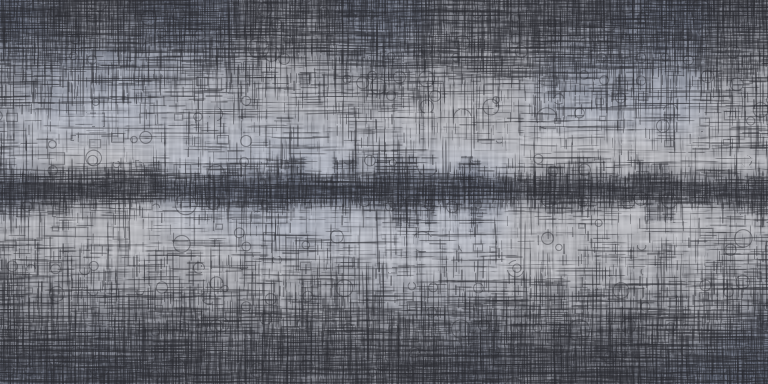
Give the GLSL for this background, as a Shadertoy shader.

```glsl
// Woven ink hatching: a dark ragged horizon between two pale misty bands
#define HORIZON 0.503
#define BAND_WIDTH 0.040
#define HATCH_LAYERS 6
#define STROKE_ALPHA 0.46
#define GRAIN 0.34
#define INK vec3(0.165, 0.168, 0.190)
#define PALE vec3(0.715, 0.718, 0.738)
#define SHADE vec3(0.425, 0.435, 0.470)

float hash(vec2 p) {
    vec3 q = fract(vec3(p.xyx) * 0.1031);
    q += dot(q, q.yzx + 33.33);
    return fract((q.x + q.y) * q.z);
}

float noise(vec2 p) {
    vec2 i = floor(p), f = fract(p);
    f = f * f * (3.0 - 2.0 * f);
    return mix(mix(hash(i), hash(i + vec2(1, 0)), f.x),
               mix(hash(i + vec2(0, 1)), hash(i + vec2(1, 1)), f.x), f.y);
}

// Ragged blocks above and below the horizon: centre, then half size
float towers(vec2 p) {
    vec4 blocks[9] = vec4[9](
        vec4(0.39, 0.55, 0.025, 0.030), vec4(0.77, 0.56, 0.025, 0.030),
        vec4(0.90, 0.56, 0.030, 0.030), vec4(1.03, 0.55, 0.055, 0.040),
        vec4(1.22, 0.56, 0.030, 0.030), vec4(1.70, 0.54, 0.040, 0.035),
        vec4(1.08, 0.45, 0.055, 0.038), vec4(1.24, 0.43, 0.016, 0.030),
        vec4(1.72, 0.45, 0.035, 0.030));
    float ragged = 0.55 + 0.6 * hash(vec2(floor(p.x * 65.0), 4.0));
    float mass = 0.0;
    for (int i = 0; i < 9; i++) {
        vec2 d = abs(p - blocks[i].xy) - blocks[i].zw * vec2(1.0, ragged);
        mass = max(mass, 1.0 - smoothstep(-0.006, 0.008, max(d.x, d.y)));
    }
    return mass;
}

// Darkness of the composition, 0 = mist, 1 = solid hatching
float darkness(vec2 p) {
    float top = pow(smoothstep(0.58, 1.0, p.y), 1.4) * 0.84;
    float bottom = pow(1.0 - smoothstep(0.02, 0.42, p.y), 1.4) * 0.90;
    float sway = 0.016 * (noise(vec2(p.x * 3.0, 7.0)) - 0.5);
    float width = BAND_WIDTH * (0.75 + 0.5 * noise(vec2(p.x * 14.0, 2.0)));
    float band = exp(-pow((p.y - HORIZON - sway) / width, 2.0));
    float sides = 0.14 * exp(-p.x * 7.0) + 0.06 * smoothstep(1.75, 2.0, p.x);
    float cloud = noise(p * vec2(5.0, 6.0)) - 0.5;
    float weave = noise(p * vec2(70.0, 9.0)) + noise(p * vec2(11.0, 65.0)) - 1.0;
    float d = max(max(top, bottom), band) + 0.34 * towers(p) * (1.0 - 0.6 * band);
    return clamp(d + sides + 0.20 * cloud + GRAIN * 0.6 * weave, 0.0, 1.0);
}

// Broken lines along x; cell holds stroke length and row spacing
float strokes(vec2 p, vec2 cell, float seed, float amount, float px) {
    p.y += 0.004 * (noise(p * vec2(9.0, 3.0) + seed) - 0.5);
    float row = floor(p.y / cell.y);
    p.x += cell.x * 7.0 * hash(vec2(row, seed));
    vec2 id = vec2(floor(p.x / cell.x), row) + seed * 17.0;
    vec2 f = fract(p / cell);
    float offset = abs(f.y - mix(0.25, 0.75, hash(id + 3.1))) * cell.y;
    float halfWidth = mix(0.0007, 0.0021, hash(id + 8.7));
    float line = 1.0 - smoothstep(halfWidth - 0.5 * px, halfWidth + 0.5 * px, offset);
    float ends = smoothstep(0.0, 0.1, f.x) * (1.0 - smoothstep(0.85, 1.0, f.x));
    float h = hash(id);
    return line * ends * smoothstep(h - 0.12, h + 0.12, amount);
}

// Sparse outlined rings and boxes, one per occupied cell
float outlines(vec2 p, float size, float amount, float px) {
    vec2 id = floor(p / size);
    vec2 jitter = vec2(hash(id + 1.3), hash(id + 5.9)) - 0.5;
    vec2 q = (fract(p / size) - 0.5 - 0.35 * jitter) * size;
    float r = size * mix(0.14, 0.27, hash(id + 9.2));
    float ring = abs(length(q) - r);
    vec2 b = abs(q) - r * vec2(1.0, 0.75);
    float box = abs(max(b.x, b.y));
    float d = hash(id + 2.4) < 0.45 ? ring : box;
    float shown = step(hash(id + 6.6), 0.12 + 0.5 * amount);
    return shown * (1.0 - smoothstep(0.0012 - 0.5 * px, 0.0012 + 0.7 * px, d));
}

void mainImage(out vec4 fragColor, in vec2 fragCoord) {
    float px = 1.0 / iResolution.y;
    vec2 p = fragCoord * px;
    p.x *= 2.0 * iResolution.y / iResolution.x;
    float dark = darkness(p);
    float amount = 0.08 + 0.82 * dark;

    // Misty ground with cool patches and fine brushed fibres
    vec3 color = mix(PALE, SHADE, dark);
    color += vec3(-0.022, -0.008, 0.016) * smoothstep(0.4, 0.8, noise(p * 4.0 + 20.0));
    float fibres = noise(p * vec2(190.0, 14.0)) + noise(p * vec2(16.0, 170.0)) - 1.0;
    color += 0.09 * fibres;

    // Crossed hatching, from long wide-set lines to short dense ones
    float clear = 1.0;
    for (int i = 0; i < HATCH_LAYERS; i++) {
        float k = float(i) / float(HATCH_LAYERS - 1);
        vec2 cell = vec2(mix(0.34, 0.05, k), mix(0.021, 0.008, k));
        float seed = float(i) * 2.0 + 1.0;
        clear *= 1.0 - STROKE_ALPHA * strokes(p, cell, seed, amount, px);
        clear *= 1.0 - STROKE_ALPHA * strokes(p.yx, cell * vec2(0.6, 1.0), seed + 30.0, amount, px);
    }

    // Small drafted shapes
    for (int i = 0; i < 3; i++) {
        float size = 0.055 + 0.025 * float(i);
        clear *= 1.0 - 0.42 * outlines(p + float(i) * 0.37, size, dark, px);
    }
    fragColor = vec4(clamp(mix(INK, color, clear), 0.0, 1.0), 1.0);
}
```
